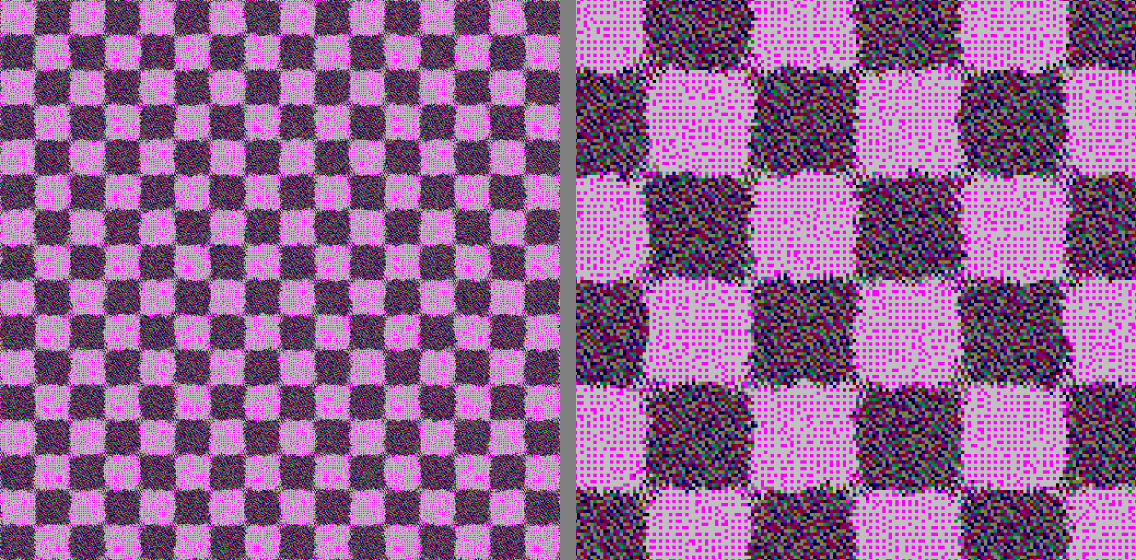
Left, the full canvas; right, a detail of the centre.
Give the GLSL for this pattern, as a WebGL 2 fragment shader.

```glsl
#version 300 es
precision highp float;

uniform vec2 u_resolution;
out vec4 fragColor;

const float PI = 3.14159;
const float TAU = 6.28318;
const float SQUARES = 16.0;  // checks along each side
const float GRAINS = 512.0;  // dither grains along each side
const int SAMPLES = 3;       // antialiasing samples per axis

const vec3 SILVER  = vec3(0.75);
const vec3 MAGENTA = vec3(1.0, 0.0, 1.0);
const vec3 PURPLE  = vec3(0.5, 0.0, 0.5);
const vec3 NAVY    = vec3(0.0, 0.0, 0.5);
const vec3 GREY    = vec3(0.5);
const vec3 TEAL    = vec3(0.0, 0.5, 0.5);
const vec3 MAROON  = vec3(0.5, 0.0, 0.0);
const vec3 OLIVE   = vec3(0.5, 0.5, 0.0);
const vec3 GREEN   = vec3(0.0, 0.5, 0.0);
const vec3 BLACK   = vec3(0.0);

// Evenly spread threshold that wraps after GRAINS steps
float spread(vec2 grain) {
    return fract(dot(grain, vec2(387.0, 291.0)) / GRAINS);
}

// Layered sines with whole wave numbers, so the sum wraps
float ripple(vec2 uv, float seed) {
    float sum = 0.0;
    float frequency = 21.0;
    for (int i = 0; i < 5; i++) {
        float layer = float(i);
        float angle = seed + 2.4 * layer;
        vec2 wave = round(frequency * vec2(cos(angle), sin(angle)));
        sum += sin(TAU * fract(dot(wave, uv)) + seed * layer) / (1.0 + 0.2 * layer);
        frequency *= 1.55;
    }
    return sum;
}

// Share of dark tone: ragged checks that smudge at the corners
float checker(vec2 uv, float raggedness, float softness) {
    vec2 warp = raggedness * vec2(ripple(uv, 1.3), ripple(uv, 4.1));
    vec2 wave = sin(PI * (uv * SQUARES + warp));
    return smoothstep(-softness, softness, wave.x * wave.y);
}

// One magenta grain per 2 by 2 block, shifted along wandering fronts
vec3 lightDither(vec2 grain, float level) {
    vec2 block = floor(grain / 2.0);
    vec2 center = (2.0 * block + 1.0) / GRAINS;
    vec2 drift = vec2(ripple(center, 2.2), ripple(center, 5.7));
    vec2 corner = step(vec2(level), drift);
    vec2 offset = abs(grain - 2.0 * block - corner);
    return offset.x + offset.y < 0.5 ? MAGENTA : SILVER;
}

// Bent diagonal threads running through the dark colours
vec3 darkDither(vec2 grain, float bend) {
    float thread = dot(grain, vec2(3.0, 2.0)) / 8.0;
    float rank = fract(thread + bend * ripple((grain + 0.5) / GRAINS, 3.4));
    float pick = spread(grain);
    if (rank < 0.38) return pick < 0.7 ? PURPLE : NAVY;
    if (rank < 0.68) return pick < 0.74 ? GREY : TEAL;
    if (rank < 0.80) return MAROON;
    if (rank < 0.88) return BLACK;
    return pick < 0.5 ? OLIVE : GREEN;
}

vec3 pattern(vec2 uv) {
    vec2 grain = mod(floor(uv * GRAINS), GRAINS);
    vec2 center = (grain + 0.5) / GRAINS;
    float darkness = checker(center, 0.018, 0.12);
    bool isDark = spread(grain.yx) < darkness;
    return isDark ? darkDither(grain, 0.14) : lightDither(grain, 0.7);
}

void main() {
    // Average samples inside the pixel to smooth grain edges
    vec3 total = vec3(0.0);
    for (int y = 0; y < SAMPLES; y++) {
        for (int x = 0; x < SAMPLES; x++) {
            vec2 shift = (vec2(x, y) + 0.5) / float(SAMPLES) - 0.5;
            total += pattern((gl_FragCoord.xy + shift) / u_resolution);
        }
    }
    fragColor = vec4(total / float(SAMPLES * SAMPLES), 1.0);
}
```
